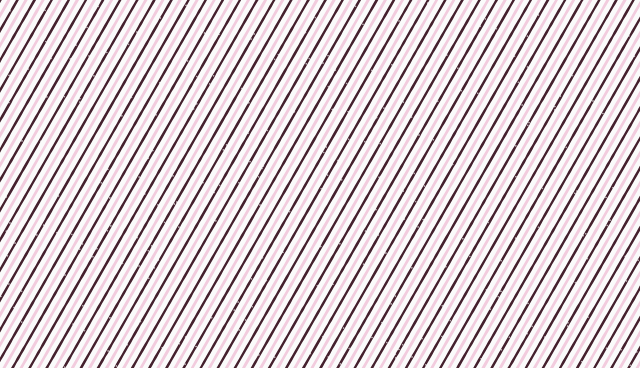
Reproduce this pattern procedurally as a Shadertoy shader.

```glsl
#define REPEATS_ACROSS 37.4
#define SLOPE 1.75
#define PHASE 0.02
#define DARK_WIDTH 0.165
#define PINK_WIDTH 0.19
#define PINK_CENTER 0.5
#define WOBBLE 0.018
#define SPECK_CHANCE 0.05
#define SPECK_RADIUS 0.055
#define PAPER vec3(0.985, 0.983, 0.986)
#define PINK vec3(0.95, 0.80, 0.87)
#define DARK vec3(0.27, 0.13, 0.18)

float hash(vec2 p) {
    vec3 q = fract(vec3(p.xyx) * 0.1031);
    q += dot(q, q.yzx + 33.33);
    return fract((q.x + q.y) * q.z);
}

// Smooth noise along a stripe, from -1 to 1
float edgeNoise(float along, float stripe) {
    float cell = floor(along);
    float f = fract(along);
    f = f * f * (3.0 - 2.0 * f);
    return mix(hash(vec2(cell, stripe)), hash(vec2(cell + 1.0, stripe)), f) * 2.0 - 1.0;
}

// Coverage of a stripe of the given width
float stripeMask(float dist, float width, float pixel) {
    return 1.0 - smoothstep(-0.6 * pixel, 0.6 * pixel, abs(dist) - 0.5 * width);
}

// Sparse worn flecks, one candidate per cell along the stripe
float speckMask(float along, float dist, float stripe, float pixel) {
    const float CELL = 0.2;
    vec2 id = vec2(floor(along / CELL), stripe);
    float present = step(hash(id + 17.0), SPECK_CHANCE);
    vec2 center = vec2(0.5 * CELL, (hash(id + 53.0) - 0.5) * DARK_WIDTH);
    vec2 offset = vec2(mod(along, CELL), dist) - center;
    float edge = length(offset) - SPECK_RADIUS;
    return present * (1.0 - smoothstep(-0.5 * pixel, 0.5 * pixel, edge));
}

void mainImage(out vec4 fragColor, in vec2 fragCoord) {
    // Position from the top left corner, in horizontal repeats
    vec2 p = vec2(fragCoord.x, iResolution.y - fragCoord.y) * REPEATS_ACROSS / iResolution.x;
    float stretch = length(vec2(1.0, 1.0 / SLOPE));
    float pixel = REPEATS_ACROSS * stretch / iResolution.x;

    // Coordinates across and along the slanted stripes
    float across = p.x + p.y / SLOPE - PHASE;
    float along = dot(p, vec2(-1.0, SLOPE)) / length(vec2(1.0, SLOPE)) * stretch;
    float stripe = floor(across + 0.5);
    float darkDist = across - stripe;
    float pinkStripe = floor(across);
    float pinkDist = fract(across) - PINK_CENTER;

    // Pink stripe
    float pinkWidth = PINK_WIDTH + WOBBLE * edgeNoise(along * 2.0, pinkStripe + 200.0);
    vec3 color = mix(PAPER, PINK, stripeMask(pinkDist, pinkWidth, pixel));

    // Dark stripe with uneven edges and worn flecks
    float darkWidth = DARK_WIDTH + WOBBLE * edgeNoise(along * 3.0, stripe + 100.0);
    float ink = stripeMask(darkDist, darkWidth, pixel);
    ink *= 1.0 - 0.6 * speckMask(along, darkDist, stripe + 100.0, pixel);
    color = mix(color, DARK, ink);

    fragColor = vec4(color, 1.0);
}
```
